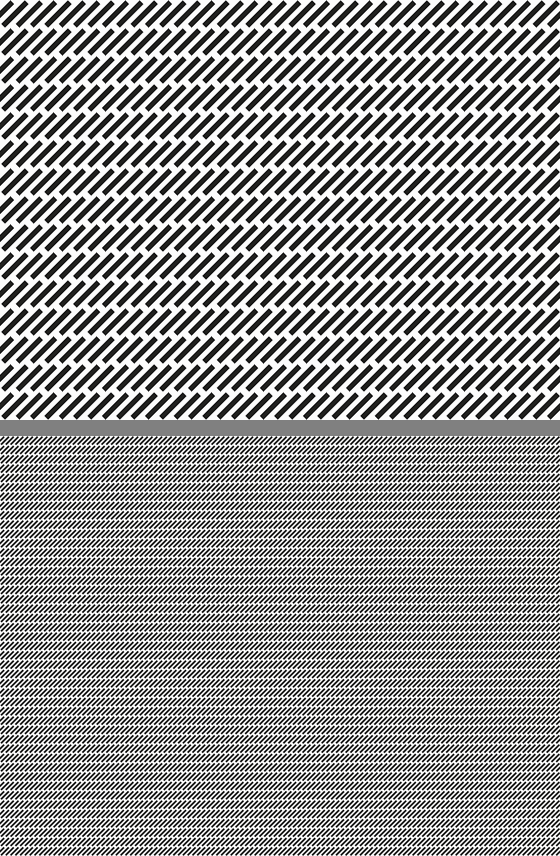
Top, the tile; bottom, the same tile 3 across and 3 down.
This pattern is drawn by a WebGL 1 fragment shader. Its source:

```glsl
precision highp float;

uniform vec2 u_resolution;

// Signed distance to an axis-aligned box
float boxDistance(vec2 p, vec2 halfSize) {
  vec2 q = abs(p) - halfSize;
  return length(max(q, 0.0)) + min(max(q.x, q.y), 0.0);
}

// Rotates the plane so that a rising diagonal becomes the x axis
vec2 alongDiagonal(vec2 p) {
  return vec2(p.x + p.y, p.y - p.x) * 0.70710678;
}

void main() {
  // 39 bars across and 15 rows down; one unit is the height of a row
  vec2 uv = gl_FragCoord.xy / u_resolution;
  vec2 cellSize = vec2(20.0 / 39.0, 1.0);
  vec2 cell = fract(uv * vec2(39.0, 15.0) - vec2(0.04, 0.0) + vec2(0.5, 0.0));
  vec2 local = (cell - 0.5) * cellSize;
  float pixel = 15.0 / u_resolution.y;

  // Slanted bars overhang their cells, so neighbours are included
  float bar = 1.0;
  for (int i = -1; i <= 1; i++) {
    vec2 p = local - vec2(float(i) * cellSize.x, 0.0);
    bar = min(bar, boxDistance(alongDiagonal(p), vec2(0.595, 0.094)));
  }

  // Charcoal core with a darker rim on white paper
  vec3 paper = vec3(0.99);
  vec3 core = vec3(0.13, 0.13, 0.12);
  vec3 rim = vec3(0.04);
  vec3 ink = mix(core, rim, smoothstep(-0.055, -0.03, bar));
  float coverage = clamp(0.5 - bar / pixel, 0.0, 1.0);
  gl_FragColor = vec4(mix(paper, ink, coverage), 1.0);
}
```
